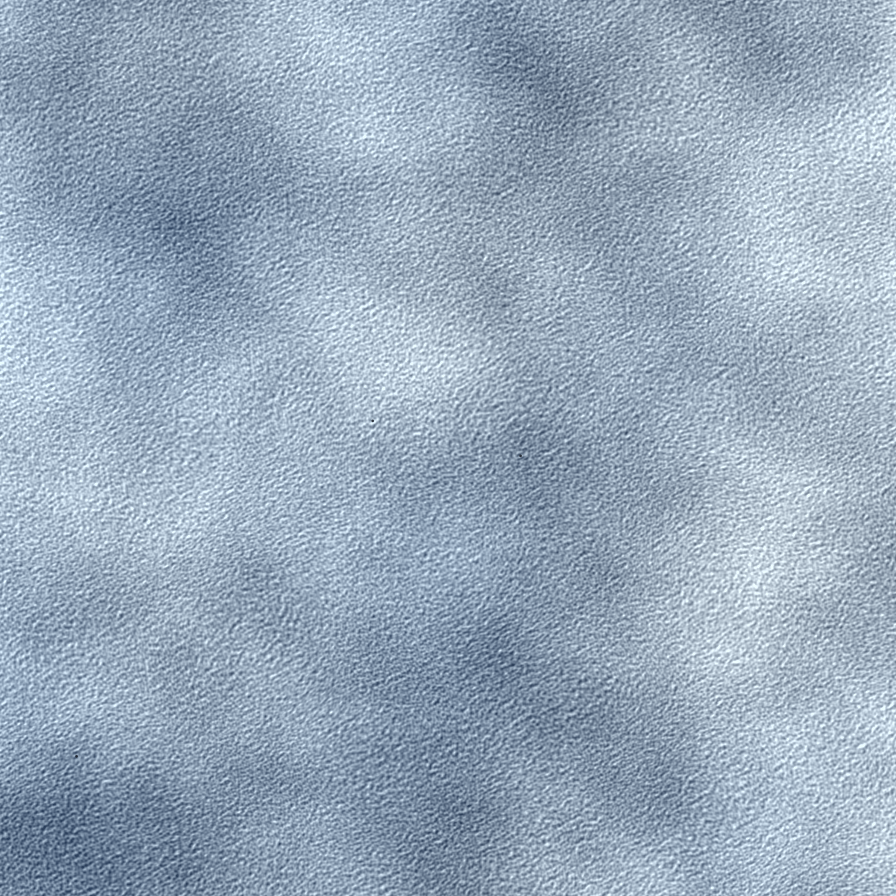
Write a three.js fragment shader that draws this texture.

```glsl
// Frosted blue felt: broad soft clouds under a fine, slanted, grainy relief.
// Gradient noise gives the clouds and the fibres; the relief is the height
// difference towards a light at the upper left, and sets the place on a ramp.

varying vec2 vUv;

const vec3 SHADOW_BLUE = vec3(0.33, 0.40, 0.49);
const vec3 PALE_BLUE = vec3(0.77, 0.84, 0.90);
const vec3 COOL_TINT = vec3(-0.018, -0.002, 0.018);
const vec3 SPECK_COLOR = vec3(0.08, 0.10, 0.14);

const float BASE_TONE = 0.53;
const float CLOUD_SCALE = 2.5;
const float CLOUD_STRENGTH = 0.70;
const float CLOUD_ROUGHNESS = 0.54;
const float EDGE_GLOW = 0.38;
const float EDGE_WIDTH = 0.07;

const float FIBRE_ANGLE = 0.50;
const vec2 FIBRE_SCALE = vec2(160.0, 245.0);  // along and across the fibre
const float COARSE_FIBRE = 0.40;
const float FIBRE_BEND = 0.012;
const vec2 LIGHT_STEP = vec2(-0.0013, 0.0016);
const float RELIEF_STRENGTH = 0.60;
const float GLINT_STRENGTH = 0.45;
const float DUST_SCALE = 287.0;
const float DUST_STRENGTH = 0.62;

const int SPECK_COUNT = 3;
const float SPECK_RADIUS = 0.0022;

vec2 hash2(vec2 p) {
  vec3 q = fract(p.xyx * vec3(0.1031, 0.1030, 0.0973));
  q += dot(q, q.yzx + 33.33);
  return fract((q.xx + q.yz) * q.zy);
}

vec2 gradientAt(vec2 cell) {
  float angle = 6.28318 * hash2(cell).x;
  return vec2(cos(angle), sin(angle));
}

float gradientNoise(vec2 p) {
  vec2 cell = floor(p);
  vec2 f = fract(p);
  vec2 u = f * f * f * (f * (f * 6.0 - 15.0) + 10.0);
  vec2 e = vec2(1.0, 0.0);
  float a = dot(gradientAt(cell), f);
  float b = dot(gradientAt(cell + e.xy), f - e.xy);
  float c = dot(gradientAt(cell + e.yx), f - e.yx);
  float d = dot(gradientAt(cell + e.xx), f - e.xx);
  return mix(mix(a, b, u.x), mix(c, d, u.x), u.y);
}

float clouds(vec2 p) {
  float sum = 0.0;
  float weight = 1.0;
  for (int i = 0; i < 6; i++) {
    sum += weight * gradientNoise(p);
    p = p * 2.03 + 17.7;
    weight *= CLOUD_ROUGHNESS;
  }
  return sum;
}

// Height of the nap: two sizes of slightly stretched fibres
float fibreHeight(vec2 p) {
  float c = cos(FIBRE_ANGLE);
  float s = sin(FIBRE_ANGLE);
  vec2 q = vec2(c * p.x + s * p.y, c * p.y - s * p.x) * FIBRE_SCALE;
  return gradientNoise(q + 300.0) + COARSE_FIBRE * gradientNoise(q * 0.53 + 91.3);
}

// Bright left and right margins, strongest in the upper part
float edgeGlow(vec2 uv) {
  float inset = min(uv.x, 1.0 - uv.x);
  float height = 0.25 + 0.75 * smoothstep(0.40, 0.70, uv.y);
  return height * exp(-inset / EDGE_WIDTH);
}

float specks(vec2 uv) {
  float cover = 0.0;
  for (int i = 0; i < SPECK_COUNT; i++) {
    vec2 center = hash2(vec2(float(i) * 7.0 + 3.0, 41.0));
    float d = length(uv - center);
    cover = max(cover, 1.0 - smoothstep(0.3, 1.0, d / SPECK_RADIUS));
  }
  return cover;
}

void main() {
  // Broad light and dark areas
  float tone = BASE_TONE + CLOUD_STRENGTH * clouds(vUv * CLOUD_SCALE + 5.3);
  tone += EDGE_GLOW * edgeGlow(vUv);

  // Lit fibres, gently bent, with glints on the steepest ones
  vec2 bend = vec2(gradientNoise(vUv * 7.0 + 20.0), gradientNoise(vUv * 7.0 + 60.0));
  vec2 p = vUv + FIBRE_BEND * bend;
  float relief = fibreHeight(p) - fibreHeight(p + LIGHT_STEP);
  relief += GLINT_STRENGTH * max(relief - 0.28, 0.0);
  tone += RELIEF_STRENGTH * relief;

  // Grainy dust that breaks up the fibres
  tone += DUST_STRENGTH * gradientNoise(p * DUST_SCALE + 11.0);

  // Colour ramp, slow cool drift and a few dark specks
  vec3 color = mix(SHADOW_BLUE, PALE_BLUE, clamp(tone, -0.35, 1.35));
  float coolness = 0.5 - vUv.x + gradientNoise(vUv * 3.0 + 40.0);
  color += COOL_TINT * coolness;
  color = mix(color, SPECK_COLOR, 0.85 * specks(vUv));
  gl_FragColor = vec4(clamp(color, 0.0, 1.0), 1.0);
}
```
